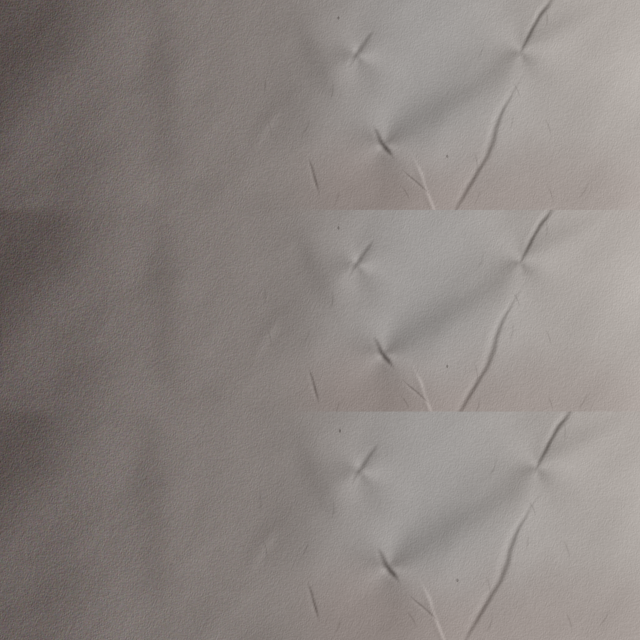
This texture is drawn by a Shadertoy shader. Its source:

```glsl
// Creased, softly lit cloth: three overlapping strips, dark on the left, pale on the right.
#define SHADOW vec3(0.358, 0.324, 0.314)
#define LIGHT vec3(0.672, 0.647, 0.627)
#define COOL_TINT vec3(-0.014, 0.000, 0.008)
#define WARM_TINT vec3(0.005, -0.006, -0.006)
#define FALLOFF 0.74
#define SEAM_1 0.328
#define SEAM_2 0.643
#define LAST_SCALE 1.08
#define GRAIN_FREQ 520.0
#define GRAIN 0.048
#define BEND 0.014
#define STREAKS 0.110

const int FOLD_COUNT = 12;

// Fold lines in strip space, start.xy to end.zw, y pointing down
const vec4 FOLDS[FOLD_COUNT] = vec4[](
    vec4(0.885, -0.040, 0.808, 0.102), vec4(0.828, 0.110, 0.690, 0.365),
    vec4(0.640, 0.225, 0.697, 0.360), vec4(0.590, 0.045, 0.545, 0.112),
    vec4(0.444, 0.160, 0.400, 0.248), vec4(0.484, 0.240, 0.497, 0.312),
    vec4(0.626, 0.258, 0.676, 0.298), vec4(0.580, 0.192, 0.622, 0.250),
    vec4(0.560, 0.240, 0.870, 0.070), vec4(0.535, 0.190, 0.450, -0.010),
    vec4(0.250, -0.060, 0.268, 0.390), vec4(0.960, -0.020, 0.805, 0.095));

// Half width and strength of each fold
const vec2 PROFILES[FOLD_COUNT] = vec2[](
    vec2(0.0032, 0.170), vec2(0.0034, 0.160), vec2(0.0026, -0.070), vec2(0.0034, 0.120),
    vec2(0.0070, -0.036), vec2(0.0022, 0.100), vec2(0.0016, 0.080), vec2(0.0036, 0.160),
    vec2(0.0240, 0.042), vec2(0.0200, 0.030), vec2(0.0270, 0.034), vec2(0.0140, 0.038));

// Pinch points: centre, ray phase, reach
const vec4 PINCHES[3] = vec4[](
    vec4(0.602, 0.221, 0.6, 0.045), vec4(0.818, 0.085, 2.2, 0.042), vec4(0.562, 0.090, 1.2, 0.036));

float hash(vec2 p) {
    vec3 q = fract(vec3(p.xyx) * 0.1031);
    q += dot(q, q.yzx + 33.33);
    return fract((q.x + q.y) * q.z);
}

float noise(vec2 p) {
    vec2 i = floor(p), f = fract(p);
    f = f * f * (3.0 - 2.0 * f);
    return mix(mix(hash(i), hash(i + vec2(1, 0)), f.x),
               mix(hash(i + vec2(0, 1)), hash(i + vec2(1, 1)), f.x), f.y);
}

float fbm(vec2 p) {
    float sum = 0.0, amp = 0.5;
    for (int i = 0; i < 4; i++) {
        sum += amp * noise(p);
        p = p * 2.0 + 17.3;
        amp *= 0.5;
    }
    return sum;
}

float bell(float x) { return exp(-x * x); }

// Dark valley with a weak lit lip, thinning and fading towards both ends
float fold(vec2 p, vec4 line, float width) {
    vec2 axis = line.zw - line.xy, rel = p - line.xy;
    float len = length(axis);
    axis /= len;
    float t = dot(rel, axis) / len;
    float taper = smoothstep(0.0, 0.35, t) * smoothstep(1.0, 0.65, t);
    float d = dot(rel, vec2(axis.y, -axis.x)) / (width * (0.5 + 0.5 * taper));
    float wear = 0.65 + 0.6 * noise(vec2(t * 7.0, line.x * 90.0));
    return taper * wear * (0.25 * bell((d + 2.2) * 0.7) - bell(d));
}

// Rays of light and shade around a puckered point
float pinch(vec2 p, vec4 spot) {
    vec2 rel = p - spot.xy;
    float r = length(rel);
    float rays = sin(3.0 * atan(rel.y, rel.x + 1e-5) + spot.z);
    return rays * exp(-r / spot.w) * smoothstep(0.0, 0.012, r);
}

// Short faint hairline scratches and dark flecks, one candidate per cell
float marks(vec2 p) {
    vec2 cell = floor(p * 18.0), f = fract(p * 18.0) - 0.5;
    float pick = hash(cell + 21.0), turn = 0.9 + 1.5 * hash(cell + 5.0);
    f -= 0.3 * (vec2(hash(cell + 3.1), hash(cell + 8.7)) - 0.5);
    vec2 q = vec2(f.x * cos(turn) - f.y * sin(turn), f.x * sin(turn) + f.y * cos(turn));
    q.y += 0.5 * q.x * q.x;
    float scratch = bell(q.y / 0.024) * smoothstep(0.32, 0.05, abs(q.x));
    float fleck = smoothstep(0.045, 0.015, length(f * vec2(1.0, 0.7)));
    return step(pick, 0.22) * 0.35 * scratch + step(0.95, pick) * fleck;
}

// One strip of cloth, in its own coordinates
vec3 cloth(vec2 p) {
    float rightSide = smoothstep(0.42, 0.55, p.x);
    float leftSide = smoothstep(0.16, 0.04, p.x);
    vec3 col = mix(SHADOW, LIGHT, pow(clamp(p.x, 0.0, 1.0), FALLOFF));

    // Broad stains, cool in the middle right and warm at the foot
    float foot = smoothstep(0.18, 0.32, p.y + 0.10 * (fbm(p * 7.0) - 0.5));
    float cool = bell((p.x - 0.66) / 0.16) * (1.0 - foot);
    col += COOL_TINT * cool + WARM_TINT * foot * rightSide;
    col += (0.028 - 0.030 * foot) * rightSide;
    col += leftSide * 0.026 * (smoothstep(0.0, 0.14, p.y) - 0.9);

    // Soft undulation drawn out from lower left to upper right
    vec2 slant = vec2(0.65 * p.x - 0.76 * p.y, 0.76 * p.x + 0.65 * p.y);
    col += STREAKS * (fbm(slant * vec2(5.0, 11.0) + 4.0) - 0.47);

    // Folds and puckers
    vec2 bent = p + BEND * (vec2(noise(p * 12.0), noise(p * 12.0 + 9.0)) - 0.5);
    bent += 0.004 * (vec2(noise(p * 45.0), noise(p * 45.0 + 9.0)) - 0.5);
    float shade = 0.0;
    for (int i = 0; i < FOLD_COUNT; i++)
        shade += PROFILES[i].y * fold(bent, FOLDS[i], PROFILES[i].x);
    for (int i = 0; i < 3; i++)
        shade += 0.060 * pinch(bent, PINCHES[i]);
    return col + shade - 0.13 * marks(p) * smoothstep(0.25, 0.5, p.x);
}

void mainImage(out vec4 fragColor, in vec2 fragCoord) {
    vec2 uv = fragCoord / iResolution.xy;
    uv.y = 1.0 - uv.y;

    // Strips meet at a crisp seam on the right and melt together on the left
    float blend = mix(0.035, 0.0012, smoothstep(0.36, 0.52, uv.x));
    blend = mix(blend, 0.006, smoothstep(0.12, 0.03, uv.x));
    vec2 last = vec2(0.5, 0.0) + (uv - vec2(0.5, SEAM_2)) / LAST_SCALE;
    vec3 col = cloth(uv);
    col = mix(col, cloth(uv - vec2(0.0, SEAM_1)), smoothstep(-blend, blend, uv.y - SEAM_1));
    col = mix(col, cloth(last), smoothstep(-blend, blend, uv.y - SEAM_2));

    // Side-lit fine weave, rougher and slightly coloured in the dark part
    vec2 g = GRAIN_FREQ * vec2(0.91 * uv.x + 0.41 * uv.y, 0.91 * uv.y - 0.41 * uv.x);
    float rough = mix(1.25, 0.75, smoothstep(0.0, 0.6, uv.x));
    vec2 thread = g * vec2(1.0, 0.8), tuft = g * vec2(0.45, 0.35);
    float weave = noise(thread) - noise(thread + vec2(0.9, 0.3));
    float nap = noise(tuft + 40.0) - 0.5;
    col += rough * GRAIN * (weave + 0.35 * nap);
    vec3 speckle = vec3(noise(g + 31.0), noise(g + 57.0), noise(g + 83.0)) - 0.5;
    col += 0.040 * speckle * smoothstep(0.6, 0.0, uv.x);
    fragColor = vec4(clamp(col, 0.0, 1.0), 1.0);
}
```
